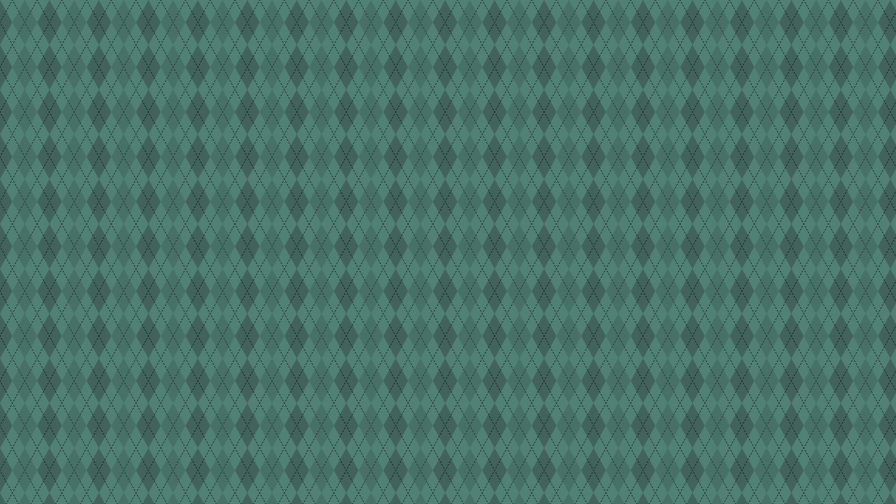
Give the GLSL for this pattern, as a Shadertoy shader.

```glsl
// Lengths are fractions of the canvas height
const vec2 DIAMOND = vec2(0.04907, 0.08889);  // width and height of one diamond
const float STITCH_WIDTH = 0.0017;
const float DASHES = 16.0;                    // dashes per diamond height
const float DASH_FILL = 0.6;
const float STITCH_ON_DARK = 0.9;
const float STITCH_ON_MID = 0.65;
const float STITCH_ON_LIGHT = 0.75;

const vec3 LIGHT = vec3(0.312, 0.505, 0.455);
const vec3 MID = vec3(0.280, 0.440, 0.400);
const vec3 DARK = vec3(0.260, 0.390, 0.360);
const vec3 STITCH = vec3(0.110, 0.160, 0.145);

// Share of a pixel covered by a band of the given width centred on zero
float bandCoverage(float d, float width, float pixel) {
    vec2 edges = clamp((d + vec2(0.5, -0.5) * width) / pixel + 0.5, 0.0, 1.0);
    return edges.x - edges.y;
}

// Signed offset to the nearest integer
vec2 centred(vec2 t) {
    return fract(t + 0.5) - 0.5;
}

void mainImage(out vec4 fragColor, in vec2 fragCoord) {
    float pixel = 1.0 / iResolution.y;
    vec2 pos = vec2(fragCoord.x, iResolution.y - fragCoord.y) * pixel;

    // Lattice with coloured diamonds centred on integer points
    vec2 p = pos / DIAMOND - vec2(0.0, 0.5);
    vec2 diagonal = vec2(p.x + p.y, p.x - p.y);
    float spacing = 1.0 / length(1.0 / DIAMOND);

    // Smooth checker in diagonal space: equal signs mark coloured diamonds
    vec2 wave = 0.5 - abs(mod(diagonal + 1.0, 2.0) - 1.0);
    vec2 side = clamp(2.0 * wave * spacing / pixel, -1.0, 1.0);
    float filled = 0.5 + 0.5 * side.x * side.y;

    // Columns alternate between dark and mid diamonds
    bool darkColumn = mod(floor(p.x + 0.5), 2.0) < 0.5;
    vec3 color = mix(LIGHT, darkColumn ? DARK : MID, filled);

    // Dashed stitches cross at the centre of every diamond
    vec2 offset = centred(diagonal) * spacing;
    float dashLength = length(DIAMOND) / DASHES;
    float dashOffset = centred(vec2(p.y * DASHES)).x * dashLength;
    float dash = bandCoverage(dashOffset, dashLength * DASH_FILL, pixel);
    float thread = max(bandCoverage(offset.x, STITCH_WIDTH, pixel),
                       bandCoverage(offset.y, STITCH_WIDTH, pixel));
    float strength = mix(STITCH_ON_LIGHT, darkColumn ? STITCH_ON_DARK : STITCH_ON_MID, filled);
    color = mix(color, STITCH, thread * dash * strength);

    fragColor = vec4(color, 1.0);
}
```
